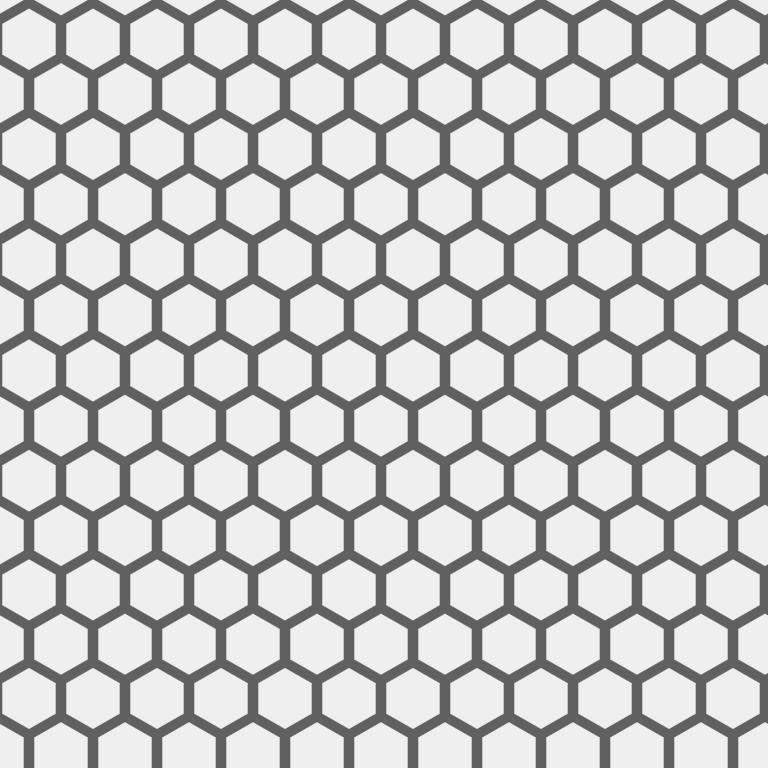
Reproduce this pattern procedurally as a WebGL 1 fragment shader.

```glsl
precision highp float;
// Light pointy-top hexagon tiles separated by a dark grey mesh.
// Two interleaved rectangular lattices give the staggered rows; the nearer
// tile centre, in a hexagonal metric, decides between tile and mesh.

#define REPEATS vec2(12.0, 7.0)       // lattice cells across and up, two rows each
#define PHASE vec2(0.453, 0.631)      // first tile centre, in cells
#define TILE_APOTHEM 0.0348           // centre to flat side, in canvas widths
#define ROW_DRIFT 0.0018              // slight periodic unevenness of row spacing
#define DRIFT_PHASE 0.628
#define EDGE_PIXELS 0.8               // half width of the smoothed edge
#define TILE_COLOR vec3(0.937)
#define MESH_COLOR vec3(0.378)

uniform vec2 u_resolution;

const float TAU = 6.2831853;

// Hexagonal distance from the centre: equals the apothem on every side.
float hexDistance(vec2 p) {
  p = abs(p);
  return max(p.x, dot(p, vec2(0.5, 0.8660254)));
}

void main() {
  vec2 uv = gl_FragCoord.xy / u_resolution;

  // Rows drift by a whole sine period, so top and bottom still join.
  uv.y += ROW_DRIFT * sin(TAU * (DRIFT_PHASE - uv.y));

  // Offsets to the nearest centre of each lattice, in canvas units.
  vec2 cell = uv * REPEATS - PHASE;
  vec2 toCorner = (fract(cell + 0.5) - 0.5) / REPEATS;
  vec2 toMiddle = (fract(cell) - 0.5) / REPEATS;
  float d = min(hexDistance(toCorner), hexDistance(toMiddle)) - TILE_APOTHEM;

  // Smoothed edge between tile and mesh.
  float edge = EDGE_PIXELS / min(u_resolution.x, u_resolution.y);
  float mesh = smoothstep(-edge, edge, d);
  gl_FragColor = vec4(mix(TILE_COLOR, MESH_COLOR, mesh), 1.0);
}
```
